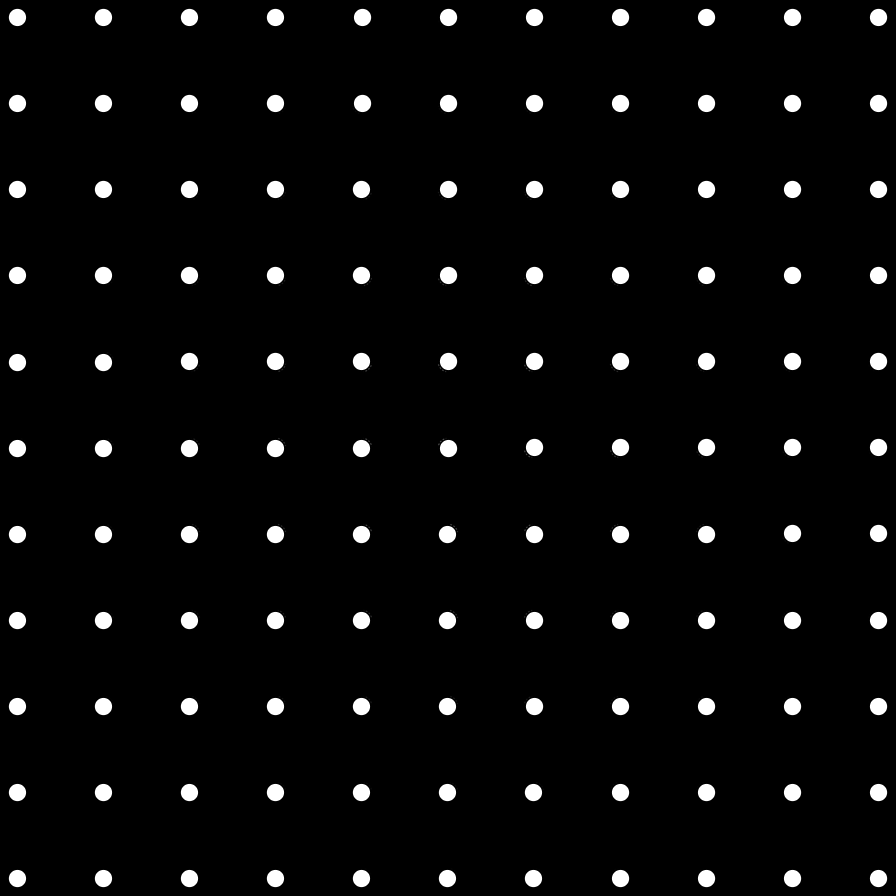
Reproduce this pattern procedurally as a Shadertoy shader.

```glsl
// An 11 by 11 lattice of small white discs on black.
// Each disc is a distance function in its nearest cell; a hairline seam parts the
// lattice into quadrants, and faint specks sit on the disc rims that face the seam.

const float COUNT = 11.0;            // discs across and down
const float PITCH = 0.09598;         // spacing between disc centres
const float RADIUS = 0.0096;         // disc radius
const float SEAM_SHIFT = 0.0006;     // push away from the seam on either side
const float SEAM_START = 3.5;        // seam position at the first row or column
const float SEAM_SLOPE = 0.29;       // seam drift per row or column
const float SPECK_ORBIT = 1.22;      // speck arc radius, in disc radii
const float SPECK_WIDTH = 0.0006;    // half width of the speck arc
const float SPECK_STRENGTH = 0.35;
const float SPECK_REACH = 3.0;       // fade of specks from the centre, in cells
const vec3 BACKGROUND = vec3(0.0);
const vec3 DISC_COLOUR = vec3(1.0);

float hash(vec2 p) {
    return fract(sin(dot(p, vec2(127.1, 311.7))) * 43758.5);
}

// Coverage of a shape from its signed distance
float coverage(float dist, float pixel) {
    return clamp(0.5 - dist / pixel, 0.0, 1.0);
}

// Broken hairline arc on the diagonal of the rim facing the seam
float rimSpecks(vec2 offset, vec2 facing, vec2 cell, float pixel) {
    float arc = abs(length(offset) - RADIUS * SPECK_ORBIT) - SPECK_WIDTH;
    vec2 dir = normalize(offset + 1e-6);
    float along = dot(dir, normalize(facing));
    float across = dir.x * facing.y - dir.y * facing.x;
    float gaps = 0.5 + 0.5 * cos(across * 14.0 + 6.28 * hash(cell));
    float fade = exp(-pow(length(cell - 0.5 * (COUNT - 1.0)) / SPECK_REACH, 2.0));
    return coverage(arc, pixel) * smoothstep(0.8, 0.92, along) * gaps * fade;
}

void mainImage(out vec4 fragColor, in vec2 fragCoord) {
    float size = min(iResolution.x, iResolution.y);
    float pixel = 1.0 / size;

    // Centred coordinates with rows counted downward
    vec2 p = (fragCoord - 0.5 * iResolution.xy) / size;
    p.y = -p.y;

    // Nearest lattice cell
    float middle = 0.5 * (COUNT - 1.0);
    vec2 cell = clamp(floor(p / PITCH + middle + 0.5), 0.0, COUNT - 1.0);

    // Slightly tilted seams decide which way the disc is nudged
    vec2 side = 2.0 * step(SEAM_START + SEAM_SLOPE * cell.yx, cell) - 1.0;
    vec2 offset = p - (cell - middle) * PITCH - side * SEAM_SHIFT;

    // Disc over its rim specks
    float disc = coverage(length(offset) - RADIUS, pixel);
    float specks = SPECK_STRENGTH * rimSpecks(offset, -side, cell, pixel);
    fragColor = vec4(mix(BACKGROUND, DISC_COLOUR, max(disc, specks)), 1.0);
}
```
